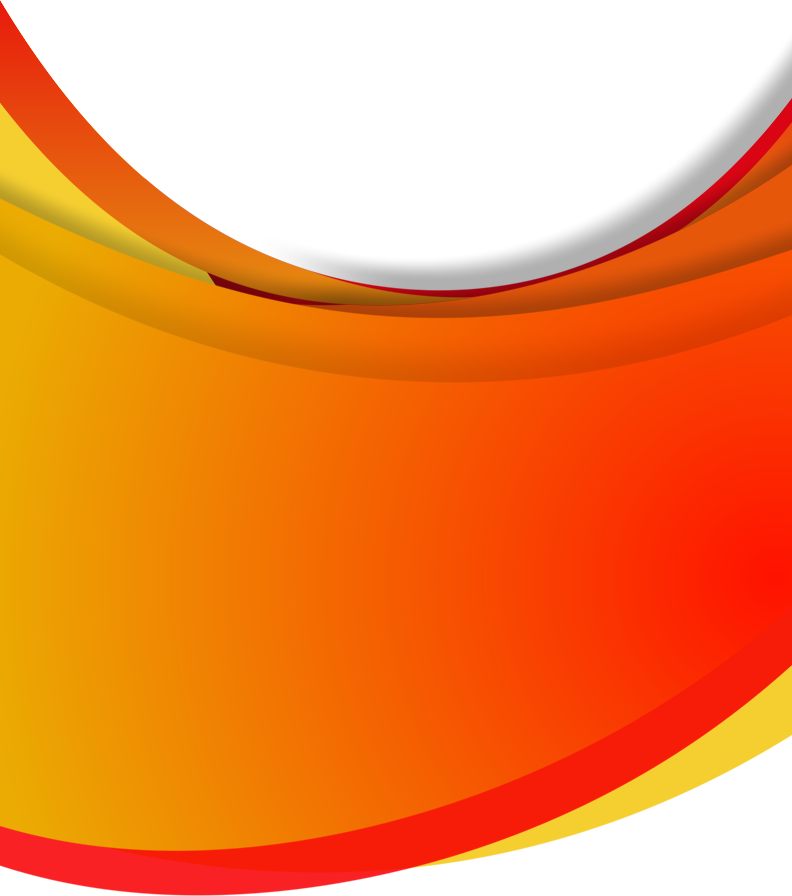
Write a WebGL 1 fragment shader that draws this background.

```glsl
precision highp float;

uniform vec2 u_resolution;

const vec3 WHITE = vec3(1.0);
const vec3 YELLOW = vec3(0.96, 0.81, 0.19);
const vec3 BRIGHT_RED = vec3(0.98, 0.13, 0.14);
const vec3 DEEP_RED = vec3(0.97, 0.11, 0.03);
const vec3 CRIMSON = vec3(0.85, 0.02, 0.08);
const vec3 BURNT_ORANGE = vec3(0.90, 0.34, 0.04);
const vec3 AMBER = vec3(0.92, 0.67, 0.01);
const vec3 HOT_RED = vec3(1.0, 0.07, 0.0);

// Smooth arc through five evenly spaced heights, for x from 0 to 1
float arc(float x, float a, float b, float c, float d, float e) {
  float s = 4.0 * x;
  float d1 = b - a;
  float d2 = c - 2.0 * b + a;
  float d3 = d - 3.0 * c + 3.0 * b - a;
  float d4 = e - 4.0 * d + 6.0 * c - 4.0 * b + a;
  return a + s * (d1 + (s - 1.0) / 2.0 * (d2 + (s - 2.0) / 3.0 * (d3 + (s - 3.0) / 4.0 * d4)));
}

// Antialiased coverage of the side where the distance is positive
float cover(float dist, float blur) {
  return smoothstep(-blur, blur, dist);
}

// Soft shade that is strongest at the edge and fades over the width
float shade(float dist, float width) {
  return 1.0 - smoothstep(0.0, width, max(dist, 0.0));
}

// White page with a grey shadow thrown by the rim
vec3 pageColor(float x, float rimGap) {
  float width = mix(0.01, 0.065, x * x) + 0.012;
  float reach = smoothstep(0.32, 0.52, x);
  float grey = 1.0 - smoothstep(0.25 * width, width, max(rimGap, 0.0));
  return WHITE * (1.0 - 0.31 * reach * grey);
}

// Radial glow centred near the right side
vec3 glowColor(vec2 p, vec2 center, float radius) {
  float t = clamp(length(p - center) / radius, 0.0, 1.0);
  return mix(HOT_RED, AMBER, t);
}

void main() {
  vec2 uv = gl_FragCoord.xy / u_resolution;
  float x = uv.x;
  float y = 1.0 - uv.y;
  float blur = 0.9 / u_resolution.y;

  // Edges, as depths below the top
  float rim = arc(x, 0.0, 0.2435, 0.3216, 0.2904, 0.1094);
  float fold = arc(x, 0.1146, 0.2995, 0.3405, 0.2969, 0.1836);
  float bodyTop = arc(x, 0.2214, 0.3125, 0.3535, 0.3385, 0.2786);
  float bodyStep = arc(x, 0.2839, 0.3828, 0.4245, 0.4141, 0.3516);
  float bodyBase = arc(x, 0.9219, 0.9492, 0.9154, 0.8294, 0.6771);
  float redBase = arc(x, 0.9661, 0.9993, 0.9727, 0.8932, 0.7422);
  float yellowBase = arc(x, 0.9115, 0.9648, 0.9701, 0.9245, 0.8203);
  float ribbonTop = rim + 0.044 * max(0.0, x - 0.39);
  float strapTop = fold + 0.1 * max(0.0, 0.44 - x);

  // Lower sheets: yellow under translucent red
  float yellowMask = cover(yellowBase - y, blur);
  vec3 color = mix(WHITE, YELLOW, yellowMask);
  vec3 red = mix(BRIGHT_RED, DEEP_RED, yellowMask);
  color = mix(color, red, cover(redBase - y, blur));

  // Main body with its shaded upper step
  vec3 body = glowColor(vec2(x * 0.883, y), vec2(0.865, 0.645), 0.885);
  float aboveStep = cover(bodyStep - y, blur);
  body *= 1.0 - 0.11 * aboveStep * shade(bodyStep - y, 0.055);
  color = mix(color, body, cover(bodyBase - y, blur));

  // Upper stack: yellow and crimson split by a short slanted edge
  float rightSide = cover(x - 0.263 - 0.75 * (y - 0.306), blur);
  float foldShade = smoothstep(0.3, 0.44, x) * shade(strapTop - y, 0.034);
  vec3 crimson = CRIMSON * (1.0 - 0.3 * max(foldShade, 1.0 - smoothstep(0.3, 0.5, x)));
  vec3 upper = mix(YELLOW, crimson, rightSide);

  // Left ribbon turning from red to orange
  vec3 ribbon = mix(vec3(0.91, 0.10, 0.05), vec3(0.90, 0.52, 0.06), clamp(y / 0.31, 0.0, 1.0));
  ribbon *= 1.0 - 0.27 * foldShade;
  float ribbonMask = cover(y - ribbonTop, blur) * cover(fold - y, blur);
  upper = mix(upper, ribbon, ribbonMask);

  // Right strap and the shadow thrown by the body
  upper = mix(upper, BURNT_ORANGE, cover(y - strapTop, blur) * rightSide);
  upper *= 1.0 - 0.25 * shade(bodyTop - y, 0.036);

  // Page above the rim, then the stack over the body
  upper = mix(pageColor(x, rim - y), upper, cover(y - rim, blur));
  color = mix(color, upper, cover(bodyTop - y, blur));

  gl_FragColor = vec4(color, 1.0);
}
```
